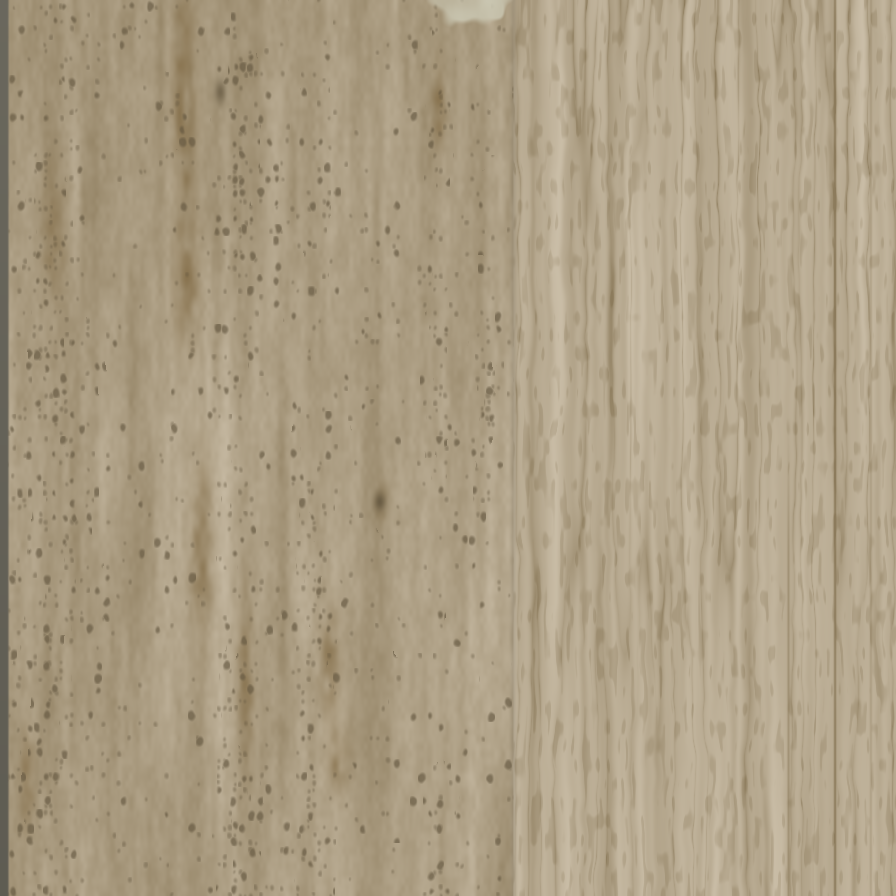
Write a Shadertoy shader that draws this texture.

```glsl
// Two vertical slabs: pitted travertine on the left, fine-grained wood on the right.
// Stretched value noise makes the bands and fibres, jittered cells make the pits,
// and soft ellipses place the larger stains and pale veins.
#define DARK vec3(0.570, 0.505, 0.385)
#define LIGHT vec3(0.775, 0.725, 0.635)
#define PIT_COLOR vec3(0.39, 0.34, 0.25)
#define EDGE_COLOR vec3(0.40, 0.39, 0.35)
#define STONE_LEFT 0.0095
#define SEAM 0.573
#define STONE_TONE 0.49
#define WOOD_TONE 0.80
#define PIT_DENSITY 0.20
#define GRAIN_DEPTH 0.42

float hash(vec2 p) {
    vec3 q = fract(p.xyx * vec3(0.1031, 0.1030, 0.0973));
    q += dot(q, q.yzx + 33.33);
    return fract((q.x + q.y) * q.z);
}

float noise(vec2 p) {
    vec2 i = floor(p), f = fract(p);
    f = f * f * (3.0 - 2.0 * f);
    return mix(mix(hash(i), hash(i + vec2(1, 0)), f.x),
               mix(hash(i + vec2(0, 1)), hash(i + vec2(1, 1)), f.x), f.y);
}

float blob(vec2 p, vec2 center, vec2 radius) {
    vec2 d = (p - center) / radius;
    return exp(-dot(d, d));
}

float line(float x, float center, float width) {
    float d = (x - center) / width;
    return exp(-d * d);
}

// Small irregular holes, one candidate in each cell
float pits(vec2 p, vec2 cells, float density) {
    vec2 g = p * cells, id = floor(g);
    float size = mix(0.18, 0.40, hash(id + 51.0));
    vec2 center = 0.5 + 0.35 * (vec2(hash(id + 7.0), hash(id + 23.0)) - 0.5);
    vec2 d = fract(g) - center;
    d.x += 0.25 * (noise(p * 160.0) - 0.5);
    float aa = 1.5 * cells.x / iResolution.y;
    float hole = 1.0 - smoothstep(size - aa, size + aa, length(d));
    return hole * step(hash(id + 91.0), density);
}

vec3 stone(vec2 p) {
    // Broad bands, narrow streaks and mottling
    float tone = STONE_TONE - 0.07 * smoothstep(0.45, 1.0, p.y);
    tone += 0.34 * (noise(p * vec2(32.0, 2.2) + 4.0) - 0.5);
    tone += 0.30 * (noise(p * vec2(95.0, 5.0) + 17.0) - 0.5);
    tone += 0.20 * (noise(p * vec2(150.0, 38.0)) - 0.5);
    tone += 0.13 * (noise(p * vec2(240.0, 120.0)) - 0.5);

    // Pale veins: center x, center y, radius x, radius y
    vec4 veins[6] = vec4[6](
        vec4(0.242, 0.94, 0.020, 0.12), vec4(0.246, 0.45, 0.010, 0.13),
        vec4(0.345, 0.34, 0.013, 0.07), vec4(0.084, 0.83, 0.008, 0.14),
        vec4(0.120, 0.47, 0.030, 0.10), vec4(0.540, 0.30, 0.025, 0.25));
    for (int i = 0; i < 6; i++) tone += 0.24 * blob(p, veins[i].xy, veins[i].zw);

    // Brown stains with ragged edges
    vec4 stains[10] = vec4[10](
        vec4(0.209, 0.68, 0.014, 0.06), vec4(0.205, 0.88, 0.014, 0.15),
        vec4(0.490, 0.88, 0.008, 0.05), vec4(0.426, 0.44, 0.007, 0.018),
        vec4(0.368, 0.26, 0.012, 0.06), vec4(0.274, 0.23, 0.010, 0.10),
        vec4(0.030, 0.13, 0.009, 0.05), vec4(0.225, 0.39, 0.012, 0.10),
        vec4(0.378, 0.15, 0.012, 0.03), vec4(0.060, 0.74, 0.012, 0.08));
    float stain = 0.0;
    for (int i = 0; i < 10; i++) stain += blob(p, stains[i].xy, stains[i].zw);
    float ragged = noise(p * vec2(110.0, 55.0) + 8.0);
    vec3 color = mix(DARK, LIGHT, clamp(tone, -0.1, 1.0));
    color = mix(color, vec3(0.50, 0.41, 0.26), min(stain, 1.0) * (0.15 + 0.65 * ragged));

    // Pits gather in a few columns
    float columns = line(p.x, 0.545, 0.013) * smoothstep(0.38, 0.45, p.y)
                  * (1.0 - smoothstep(0.60, 0.68, p.y));
    columns += 0.7 * line(p.x, 0.268, 0.022) + 0.6 * line(p.x, 0.490, 0.014);
    columns += 0.5 * line(p.x, 0.350, 0.022) + 0.5 * line(p.x, 0.060, 0.035);
    float density = PIT_DENSITY * (0.25 + 1.6 * columns) * (0.3 + noise(p * vec2(20.0, 9.0)));
    float holes = max(0.65 * pits(p, vec2(105.0, 72.0), density),
                      0.40 * pits(p + 0.37, vec2(170.0, 120.0), density));
    holes = max(holes, 0.85 * blob(p, vec2(0.424, 0.440), vec2(0.006, 0.010)));
    holes = max(holes, 0.70 * blob(p, vec2(0.246, 0.897), vec2(0.006, 0.012)));
    return mix(color, PIT_COLOR, holes);
}

vec3 wood(vec2 p) {
    // Wavering fibres, calmer towards the bottom
    float x = p.x + 0.005 * (noise(p * vec2(24.0, 14.0)) - 0.5)
                  + 0.003 * (noise(p * vec2(60.0, 45.0)) - 0.5);
    float depth = GRAIN_DEPTH * mix(0.75, 1.1, smoothstep(0.1, 0.8, p.y));
    float tone = WOOD_TONE + 0.30 * (noise(vec2(x * 55.0, p.y * 1.2)) - 0.5);
    tone += 0.34 * (noise(vec2(x * 155.0, p.y * 3.0) + 9.0) - 0.5);
    float ridge = 1.0 - abs(2.0 * noise(vec2(x * 82.0, p.y * 1.6) + 31.0) - 1.0);
    tone -= depth * pow(ridge, 7.0) * (0.4 + noise(p * vec2(90.0, 22.0)));
    float dash = smoothstep(0.62, 0.88, noise(vec2(x * 230.0, p.y * 48.0)));
    tone -= 0.28 * dash;
    tone -= 0.22 * (line(x, 0.595, 0.003) + line(x, 0.680, 0.004) + line(x, 0.835, 0.007));
    tone += 0.16 * (line(x, 0.625, 0.010) + line(x, 0.705, 0.010) + line(x, 0.860, 0.006));
    // Straight board joints
    tone -= 0.75 * line(p.x, 0.932, 0.0015) + 0.30 * line(p.x, 0.972, 0.0015);
    tone -= 0.45 * line(p.x, 0.880, 0.0014) * (1.0 - smoothstep(0.35, 0.55, p.y));
    return mix(DARK, LIGHT, clamp(tone, -0.1, 1.08));
}

void mainImage(out vec4 fragColor, in vec2 fragCoord) {
    vec2 p = fragCoord / iResolution.xy;
    float aa = 1.0 / iResolution.x;
    vec3 color = mix(stone(p), wood(p), smoothstep(SEAM - aa, SEAM + aa, p.x));
    color *= 1.0 - 0.08 * line(p.x, SEAM, 0.003);
    // Pale chip on the top edge
    vec2 c = p + 0.018 * (vec2(noise(p * 70.0), noise(p * 70.0 + 40.0)) - 0.5);
    float chip = 1.0 - smoothstep(0.8, 1.1, length((c - vec2(0.525, 1.005)) / vec2(0.042, 0.034)));
    color = mix(color, vec3(0.80, 0.79, 0.71), chip * (0.55 + 0.4 * noise(p * 55.0)));
    // Shadowed strip at the left
    float strip = 1.0 - smoothstep(STONE_LEFT - 1.5 * aa, STONE_LEFT + 1.5 * aa, p.x);
    color = mix(color, EDGE_COLOR * (0.92 + 0.12 * p.y), strip);
    fragColor = vec4(color, 1.0);
}
```
